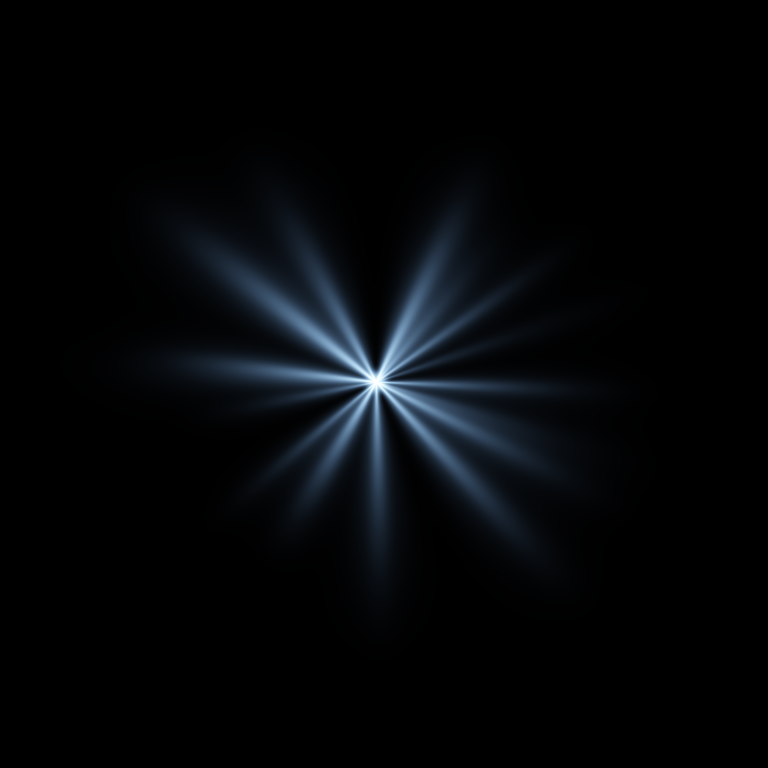
This background is drawn by a WebGL 2 fragment shader. Its source:

```glsl
#version 300 es
precision highp float;
// A pale blue starburst: soft tapering rays of uneven length on black.

uniform vec2 u_resolution;
out vec4 outColor;

const int RAY_COUNT = 16;
const vec2 CENTER = vec2(0.490, 0.5025);
const vec3 ABSORPTION = vec3(0.48, 0.71, 1.0); // tints the light blue, white when strong
const float EXPOSURE = 1.3;
const float REACH_SCALE = 1.1;
const float TAPER = 2.5;
const float SKIRT_SHARE = 0.42;   // part of each ray in its wide skirt
const float SKIRT_WIDTH = 1.6;
const float SPINE_WIDTH = 0.68;
const float BLUR_RADIUS = 0.004;  // widens the beams close to the center
const float HOT_GAIN = 0.055;     // extra light near the center
const float HOT_SOFTNESS = 0.010;
const float CORE_RADIUS = 0.010;
const float CORE_LIGHT = 4.0;
const float STREAK_SCALE = 9.0;
const float STREAK_AMOUNT = 0.10;

// Heading in degrees, reach in canvas units
const vec2 RAY_PATH[RAY_COUNT] = vec2[](
  vec2(64.3, 0.35), vec2(50.0, 0.29), vec2(35.0, 0.345), vec2(18.6, 0.40),
  vec2(-2.3, 0.37), vec2(-18.0, 0.40), vec2(-27.0, 0.37), vec2(-47.0, 0.405),
  vec2(-89.2, 0.365), vec2(239.5, 0.276), vec2(221.0, 0.293), vec2(191.0, 0.267),
  vec2(173.5, 0.34), vec2(176.8, 0.436), vec2(142.0, 0.417), vec2(118.6, 0.37));

// Angular half-width in degrees, strength
const vec2 RAY_BEAM[RAY_COUNT] = vec2[](
  vec2(7.0, 0.95), vec2(8.5, 0.55), vec2(4.2, 0.60), vec2(4.5, 0.20),
  vec2(4.0, 0.60), vec2(6.5, 0.28), vec2(5.8, 0.80), vec2(6.0, 0.88),
  vec2(6.5, 0.66), vec2(7.0, 0.95), vec2(4.8, 0.55), vec2(5.0, 0.38),
  vec2(5.0, 0.85), vec2(6.0, 0.25), vec2(7.0, 1.15), vec2(7.5, 0.70));

vec2 hashGradient(vec2 cell) {
  float h = fract(sin(dot(cell, vec2(127.1, 311.7))) * 43758.5);
  return vec2(cos(h * 6.2832), sin(h * 6.2832));
}

float gradientNoise(vec2 p) {
  vec2 i = floor(p);
  vec2 f = p - i;
  vec2 u = f * f * f * (f * (f * 6.0 - 15.0) + 10.0);
  float a = dot(hashGradient(i), f);
  float b = dot(hashGradient(i + vec2(1, 0)), f - vec2(1, 0));
  float c = dot(hashGradient(i + vec2(0, 1)), f - vec2(0, 1));
  float d = dot(hashGradient(i + vec2(1, 1)), f - vec2(1, 1));
  return mix(mix(a, b, u.x), mix(c, d, u.x), u.y);
}

float bell(float x) {
  return exp(-x * x);
}

// Bright spine with a wide skirt, fading to nothing at the reach
float rayLight(float angle, float radius, vec2 path, vec2 beam) {
  float offset = mod(angle - path.x + 180.0, 360.0) - 180.0;
  float across = offset / (beam.x * (1.0 + BLUR_RADIUS / radius));
  float profile = mix(bell(across / SPINE_WIDTH), bell(across / SKIRT_WIDTH), SKIRT_SHARE);
  float along = max(1.0 - radius / (path.y * REACH_SCALE), 0.0);
  return beam.y * profile * pow(along, TAPER);
}

void main() {
  vec2 p = gl_FragCoord.xy / u_resolution - CENTER;
  float radius = max(length(p), 0.0001);
  float angle = degrees(atan(p.y, p.x));

  float light = 0.0;
  for (int i = 0; i < RAY_COUNT; i++) {
    light += rayLight(angle, radius, RAY_PATH[i], RAY_BEAM[i]);
  }

  // Fine radial streaks and a hotter inner part
  light *= 1.0 + STREAK_AMOUNT * gradientNoise(p / radius * STREAK_SCALE);
  light *= EXPOSURE * (1.0 + HOT_GAIN / (radius + HOT_SOFTNESS));

  // Small white core
  light += CORE_LIGHT * bell(radius / CORE_RADIUS);

  outColor = vec4(1.0 - exp(-light * ABSORPTION), 1.0);
}
```
